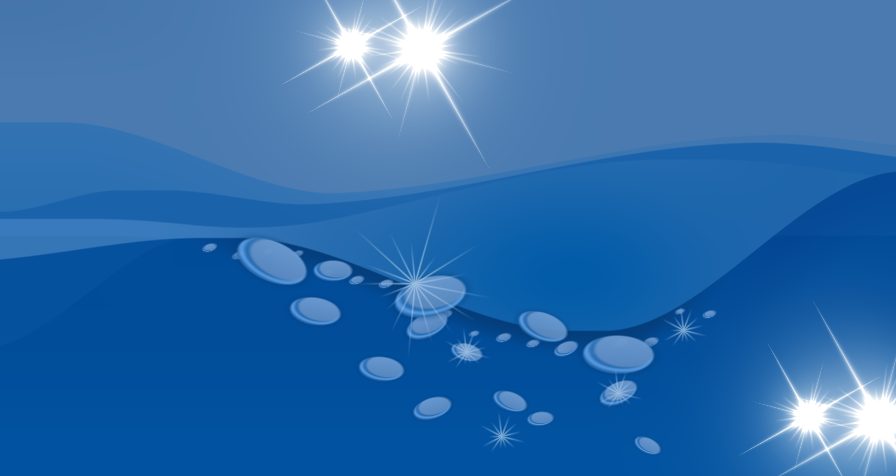
Give the GLSL for this background, as a WebGL 2 fragment shader.

```glsl
#version 300 es
precision highp float;
// Layered blue waves with water drops along a crest, under paired star flares.
uniform vec2 u_resolution;
out vec4 fragColor;

#define SKY vec3(0.29, 0.48, 0.69)
#define PALE vec3(0.20, 0.45, 0.70)
#define RIBBON vec3(0.10, 0.385, 0.665)
#define GLASS vec3(0.17, 0.43, 0.69)
#define LAGOON vec3(0.01, 0.36, 0.66)
#define DEEP vec3(0.005, 0.30, 0.60)
#define SEAM vec3(0.02, 0.22, 0.44)
#define DROP vec3(0.43, 0.60, 0.80)
#define FLARE_TILT 0.51
#define BEAD_COUNT 18

const float TAU = 6.2831853;

float hash(float n) { return fract(sin(n * 127.1) * 43758.5453); }

float pixel() { return 1.0 / u_resolution.y; }

// Coverage below a curve, from the signed height above it
float below(float h) { return smoothstep(pixel(), -pixel(), h); }

vec2 turn(vec2 v, float a) {
  float c = cos(a), s = sin(a);
  return vec2(c * v.x + s * v.y, c * v.y - s * v.x);
}

// Wave profiles, as heights over x
float backWave(float x) {
  return 0.743 - 0.15 * smoothstep(0.13, 0.71, x) + 0.124 * smoothstep(0.65, 1.65, x)
    - 0.03 * smoothstep(1.65, 2.0, x);
}
float ribbonTop(float x) {
  return 0.555 + 0.045 * smoothstep(0.0, 0.25, x) - 0.03 * smoothstep(0.35, 0.65, x)
    + 0.13 * smoothstep(0.6, 1.6, x) - 0.05 * smoothstep(1.6, 2.1, x);
}
float glassTop(float x) {
  return 0.505 + 0.16 * smoothstep(0.4, 1.4, x) - 0.045 * smoothstep(1.5, 2.0, x);
}
float frontWave(float x) {
  return 0.45 + 0.05 * smoothstep(-0.1, 0.42, x) - 0.195 * smoothstep(0.5, 1.2, x)
    + 0.335 * smoothstep(1.27, 1.9, x);
}

vec3 waves(vec2 p) {
  float x = p.x, y = p.y;
  vec3 col = SKY - 0.02 * smoothstep(0.8, 1.0, y) * smoothstep(0.6, 0.0, x);
  vec3 pale = mix(PALE, SKY, 0.6 * smoothstep(0.8, 1.6, x));
  pale -= 0.3 * (backWave(x) - y) * vec3(0.7, 0.3, 0.15);
  col = mix(col, pale, below(y - backWave(x)));
  col = mix(col, RIBBON, below(y - ribbonTop(x)));

  // Translucent basin, with a light fold on its left
  float fold = glassTop(x) + 0.035 * smoothstep(0.7, 0.2, x);
  vec2 basin = (p - vec2(1.2, 0.42)) / vec2(0.36, 0.2);
  vec3 glass = mix(GLASS, LAGOON, exp(-dot(basin, basin)));
  glass += 0.05 * smoothstep(0.75, 0.3, x);
  glass = mix(glass, RIBBON, 0.7 * smoothstep(1.25, 1.7, x));
  col = mix(col, glass, below(y - fold));
  col = mix(col, PALE, 0.6 * below(y - fold + 0.035) * smoothstep(0.6, 0.3, x));

  // Deep front water and the dark seam under its crest
  float depth = frontWave(x) - y;
  vec3 deep = DEEP + vec3(0.0, 0.025, 0.03) * smoothstep(0.35, 0.0, y);
  deep -= vec3(0.0, 0.03, 0.03) * smoothstep(1.4, 1.7, x) * smoothstep(0.2, 0.0, depth);
  float bank = 0.265 + 0.24 * smoothstep(-0.05, 0.42, x);
  deep += 0.018 * (1.0 - below(y - bank));
  float shade = smoothstep(0.06, 0.0, depth) * smoothstep(0.36, 0.6, x) * smoothstep(1.55, 1.35, x);
  deep = mix(deep, SEAM, 0.75 * shade);
  return mix(col, deep, below(-depth));
}

// One tilted drop: pale dome, blue crescent at lower left, bright rim
vec3 drop(vec3 col, vec2 p, float radius, float tilt) {
  vec2 q = turn(p, tilt) / (radius * vec2(1.0, 0.54));
  float r = length(q), soft = pixel() / radius * 2.0;
  float cover = smoothstep(1.0 + soft, 1.0 - soft, r);
  float dome = smoothstep(0.98, 0.82, length(q - vec2(0.22, 0.25)));
  vec3 body = mix(vec3(0.08, 0.38, 0.68), DROP + 0.05 * q.y, 0.3 + 0.6 * dome);
  body += 0.18 * smoothstep(0.16, 0.0, abs(length(q - vec2(0.1, 0.2)) - 1.02));
  col = mix(col, SEAM, 0.35 * smoothstep(1.3, 0.9, r));
  return mix(col, body, cover * 0.92);
}

// Three drops on a bending path
vec3 strand(vec3 col, vec2 p, vec2 start, vec2 pace, vec2 bend, float size, float taper) {
  for (int i = 0; i < 3; i++) {
    float k = float(i);
    vec2 c = start + pace * k + bend * k * k;
    col = drop(col, p - c, size * (1.0 - taper * k), 0.45 * sin(start.x * 9.0 - 2.6 * k));
  }
  return col;
}

// Fine spokes of uneven length
float burst(vec2 p, float reach, float count) {
  float r = length(p), a = atan(p.y, p.x) / TAU * count;
  float len = reach * (0.35 + 0.65 * hash(floor(a) + count));
  float across = abs(fract(a) - 0.5) * TAU / count * r;
  return smoothstep(0.0035, 0.0, across) * clamp(1.0 - r / len, 0.0, 1.0);
}

float spike(vec2 q, float len, float width) {
  float a = max(1.0 - abs(q.x) / len, 0.0);
  return sqrt(a) * exp(-abs(q.y) / (width * a + 0.0002));
}

// White core with two tilted crosses of rays
float flare(vec2 p, float s) {
  vec2 q = turn(p, FLARE_TILT), w = turn(p, -0.26);
  float rays = spike(q, 0.28 * s, 0.006 * s) + spike(q.yx, 0.29 * s, 0.006 * s);
  rays += 0.5 * (spike(w, 0.2 * s, 0.004 * s) + spike(w.yx, 0.2 * s, 0.004 * s));
  float d = dot(p, p) / (s * s);
  return rays + 1.3 * exp(-d / 0.0021) + 0.35 * exp(-d / 0.012) + 0.6 * burst(p, 0.15 * s, 24.0);
}

void main() {
  vec2 p = gl_FragCoord.xy / u_resolution.y;
  vec3 col = waves(p);

  // Tiny beads scattered under the crest
  for (int i = 0; i < BEAD_COUNT; i++) {
    float k = float(i), x = 0.44 + 1.05 * k / float(BEAD_COUNT - 1);
    vec2 c = vec2(x, frontWave(x) - 0.012 - 0.05 * hash(k + 3.0));
    col = drop(col, p - c, 0.008 + 0.01 * hash(k + 40.0), 0.3);
  }
  col = strand(col, p, vec2(0.662, 0.346), vec2(0.155, -0.14), vec2(-0.016, 0.019), 0.053, 0.12);
  col = strand(col, p, vec2(0.897, 0.316), vec2(0.229, -0.22), vec2(-0.055, 0.061), 0.045, 0.2);
  col = strand(col, p, vec2(1.14, 0.314), vec2(0.208, -0.155), vec2(-0.049, 0.015), 0.053, 0.23);
  col = strand(col, p, vec2(0.699, 0.431), vec2(0.317, -0.26), vec2(-0.036, 0.089), 0.04, 0.18);
  col = strand(col, p, vec2(0.571, 0.451), vec2(0.302, -0.05), vec2(0.031, -0.024), 0.077, 0.02);

  // Glints on the drops
  vec2 glints[4] = vec2[4](vec2(0.98, 0.26), vec2(1.054, 0.083), vec2(1.299, 0.174), vec2(1.436, 0.306));
  float glint = burst(p - vec2(0.872, 0.404), 0.2, 17.0);
  for (int i = 0; i < 4; i++) glint += burst(p - glints[i], 0.065, 13.0);
  col = mix(col, vec3(0.65, 0.78, 0.90), min(glint, 1.0) * 0.8);

  // Two flare pairs, each with a wide haze
  for (int i = 0; i < 2; i++) {
    vec2 c = vec2(0.887, 0.897) + float(i) * vec2(0.961, -0.779);
    vec2 h = p - c + vec2(0.07, 0.0);
    col = mix(col, vec3(0.68, 0.79, 0.89), 0.5 * exp(-dot(h, h) / 0.038));
    float light = flare(p - c, 1.0) + flare(p - c + vec2(0.149, -0.007), 0.62);
    col = mix(col, vec3(1.0), clamp(light, 0.0, 1.0));
  }
  fragColor = vec4(col, 1.0);
}
```
